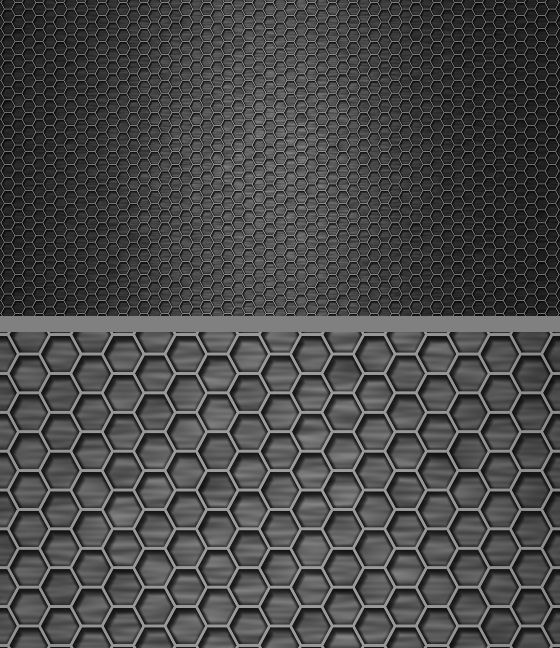
Top: the whole. Bottom: its middle third, enlarged.
Give the GLSL for this pattern, as a Shadertoy shader.

```glsl
// Hexagonal wire mesh over brushed dark metal, lit by a soft vertical glow.

const float ROWS = 24.4;                         // cells down the canvas
const float COLUMNS = 30.2;                      // columns per canvas height
const float WIRE_HALF_WIDTH = 0.038;             // in cell heights
const vec2  SHADOW_OFFSET = vec2(0.06, -0.09);   // in cell heights
const float SHADOW_SOFTNESS = 0.17;
const float SHADOW_STRENGTH = 0.64;
const float RIM_WIDTH = 0.14;
const float RIM_STRENGTH = 0.38;
const vec2  BRUSH_FREQ = vec2(20.0, 165.0);      // per canvas height
const float BRUSH_STRENGTH = 0.46;
const float GLOW_LEFT = 0.52;                    // glow reach, canvas heights
const float GLOW_RIGHT = 0.41;
const float GLOW_HEIGHT = 0.40;
const float FLOOR_DARK = 0.125;
const float FLOOR_GLOW = 0.275;
const float WIRE_DARK = 0.45;
const float WIRE_GLOW = 0.16;
const vec2  HEX_PERIOD = vec2(1.73205, 1.0);

vec2 hashGradient(vec2 cell) {
    float n = fract(sin(dot(cell, vec2(127.1, 311.7))) * 43758.5);
    float angle = 6.28318 * n;
    return vec2(cos(angle), sin(angle));
}

float gradientNoise(vec2 p) {
    vec2 i = floor(p), f = fract(p);
    vec2 u = f * f * f * (f * (f * 6.0 - 15.0) + 10.0);
    float a = dot(hashGradient(i), f);
    float b = dot(hashGradient(i + vec2(1, 0)), f - vec2(1, 0));
    float c = dot(hashGradient(i + vec2(0, 1)), f - vec2(0, 1));
    float d = dot(hashGradient(i + vec2(1, 1)), f - vec2(1, 1));
    return mix(mix(a, b, u.x), mix(c, d, u.x), u.y);
}

// Distance to the nearest edge of a flat-topped hexagon tiling.
float hexEdgeDistance(vec2 p) {
    vec2 a = mod(p + 0.5 * HEX_PERIOD, HEX_PERIOD) - 0.5 * HEX_PERIOD;
    vec2 b = mod(p, HEX_PERIOD) - 0.5 * HEX_PERIOD;
    vec2 q = abs(dot(a, a) < dot(b, b) ? a : b);
    return 0.5 - max(q.y, dot(q, 0.5 * HEX_PERIOD));
}

float brushedGrain(vec2 p) {
    float fine = gradientNoise(p * BRUSH_FREQ);
    float broad = gradientNoise(p * BRUSH_FREQ * vec2(0.4, 0.5) + 37.0);
    return fine + 0.4 * broad;
}

void mainImage(out vec4 fragColor, in vec2 fragCoord) {
    vec2 pos = (fragCoord - 0.5 * iResolution.xy) / iResolution.y;
    vec2 hexPos = pos * vec2(0.5 * HEX_PERIOD.x * COLUMNS, ROWS);
    float pixel = ROWS / iResolution.y;

    // Glow: a tall band, strongest at mid height
    float reach = pos.x < 0.0 ? GLOW_LEFT : GLOW_RIGHT;
    vec2 falloff = pos / vec2(reach, GLOW_HEIGHT);
    vec2 bell = exp(-falloff * falloff);
    float glow = bell.x * mix(0.68, 1.0, bell.y);

    // Brushed floor
    float shade = FLOOR_DARK + FLOOR_GLOW * glow;
    shade *= 1.0 + BRUSH_STRENGTH * brushedGrain(pos);

    // Shadow thrown by the wires, plus a dark rim beside them
    float edge = hexEdgeDistance(hexPos);
    float shadowEdge = hexEdgeDistance(hexPos - SHADOW_OFFSET);
    float shadow = 1.0 - smoothstep(0.02, SHADOW_SOFTNESS, shadowEdge);
    float rim = 1.0 - smoothstep(WIRE_HALF_WIDTH, RIM_WIDTH, edge);
    shade *= (1.0 - SHADOW_STRENGTH * shadow) * (1.0 - RIM_STRENGTH * rim);

    // Wires
    float wire = 1.0 - smoothstep(-0.5 * pixel, 0.5 * pixel, edge - WIRE_HALF_WIDTH);
    shade = mix(shade, WIRE_DARK + WIRE_GLOW * glow, wire);

    fragColor = vec4(vec3(shade), 1.0);
}
```
